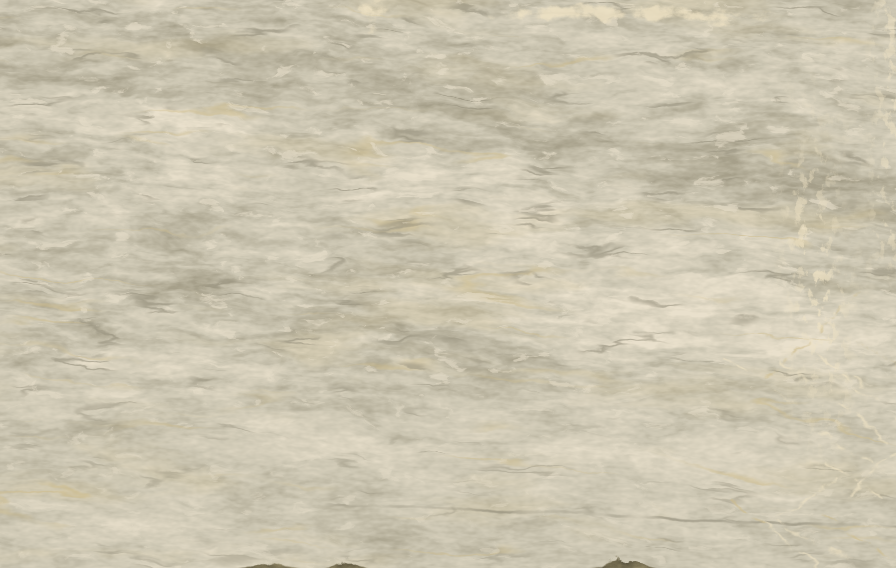
This texture is drawn by a Shadertoy shader. Its source:

```glsl
#define SHADOW  vec3(0.65, 0.625, 0.54)
#define STONE   vec3(0.80, 0.777, 0.70)
#define MILK    vec3(0.905, 0.87, 0.79)
#define OCHRE   vec3(0.81, 0.74, 0.55)
#define CREAM   vec3(0.94, 0.89, 0.77)
#define CHIP    vec3(0.42, 0.39, 0.29)
#define CONTRAST 0.92
#define WARP     0.04

float hash(vec2 p) {
    vec3 h = fract(p.xyx * vec3(0.1031, 0.1030, 0.0973));
    h += dot(h, h.yzx + 33.33);
    return fract((h.x + h.y) * h.z);
}

// Gradient noise, roughly -0.7 to 0.7
float corner(vec2 cell, vec2 offset) {
    float angle = 6.2832 * hash(cell + 71.0);
    return dot(vec2(cos(angle), sin(angle)), offset);
}

float noise(vec2 p) {
    vec2 i = floor(p), f = p - i, e = vec2(1, 0);
    vec2 u = f * f * f * (f * (f * 6.0 - 15.0) + 10.0);
    return mix(mix(corner(i, f), corner(i + e, f - e), u.x),
               mix(corner(i + e.yx, f - e.yx), corner(i + 1.0, f - 1.0), u.x), u.y);
}

float fbm(vec2 p) {
    float sum = 0.0, amp = 1.0;
    for (int i = 0; i < 5; i++) {
        sum += amp * noise(p);
        p = mat2(1.98, 0.12, -0.12, 1.98) * p + 17.3;
        amp *= 0.52;
    }
    return sum;
}

// Thin line along the zero level of a noise field
float vein(vec2 p, float width) {
    return 1.0 - smoothstep(0.0, width, abs(noise(p) + 0.35 * noise(p * 3.1)));
}

float segment(vec2 p, vec2 a, vec2 b) {
    vec2 d = b - a;
    return length(p - a - d * clamp(dot(p - a, d) / dot(d, d), 0.0, 1.0));
}

float band(float d, float width) {
    return exp(-d * d / (width * width));
}

// Layered bedding: negative is grey, positive is milky
float bedding(vec2 p, vec2 q, float calm) {
    float s = 1.5 * fbm(q * vec2(1.3, 6.0) + 3.0);
    s += 1.9 * calm * fbm(q * vec2(5.0, 18.0) + 40.0);
    s += 1.6 * calm * fbm(q * vec2(13.0, 42.0) + 160.0);
    s += 1.1 * calm * fbm(q * vec2(7.0, 75.0) + 90.0);
    s += 0.9 * noise(p * vec2(45.0, 130.0)) + 0.6 * noise(p * vec2(90.0, 190.0));
    s += 0.9 * band(q.y - 0.83 + 0.25 * q.x, 0.06);
    s -= 0.8 * band(q.y - 0.88 + 0.09 * q.x, 0.06);
    s += 0.4 * band(q.y - 0.44, 0.07) * smoothstep(0.6, 1.2, p.x);
    return CONTRAST * s;
}

void mainImage(out vec4 fragColor, in vec2 fragCoord) {
    vec2 p = fragCoord / iResolution.y;
    vec2 bend = vec2(fbm(p * vec2(3.0, 7.0)), fbm(p * vec2(2.5, 6.0) + 50.0));
    vec2 ripple = vec2(fbm(p * vec2(16.0, 30.0) + 5.0), fbm(p * vec2(14.0, 28.0) + 80.0));
    vec2 q = p + WARP * bend * vec2(1.6, 0.6) + ripple * vec2(0.022, 0.007);
    q.y += 0.05 * p.x;

    float calm = mix(0.65, 1.0, smoothstep(0.2, 0.4, p.y));
    float s = bedding(p, q, calm);
    vec3 color = s < 0.0 ? mix(STONE, SHADOW, min(-s / 2.7, 1.0))
                         : mix(STONE, MILK, min(s / 2.3, 1.1));

    // Ochre stains and thin broken veins
    float stain = smoothstep(0.1, 0.6, fbm(q * vec2(2.0, 11.0) + 130.0));
    float ochreVein = vein(q * vec2(1.3, 13.0) + 23.0, 0.06)
                    * smoothstep(0.0, 0.4, noise(p * vec2(5.0, 13.0) + 9.0));
    color = mix(color, OCHRE, 0.18 * stain + 0.5 * ochreVein);

    // Short dark dashes and small milky flakes
    float dash = vein(q * vec2(5.0, 34.0) + 61.0, 0.13)
               * smoothstep(0.08, 0.4, noise(p * vec2(9.0, 26.0) + 31.0));
    color = mix(color, SHADOW * 0.9, 0.6 * calm * dash);
    float flake = smoothstep(0.32, 0.6, fbm(q * vec2(17.0, 44.0) + 210.0));
    color = mix(color, MILK, 0.6 * calm * flake);

    // Long dark seam near the base
    float seam = abs(p.y - 0.135 + 0.04 * p.x + 0.008 * bend.y + 0.004 * ripple.y);
    seam = (1.0 - smoothstep(0.0005, 0.004, seam)) * smoothstep(0.4, 0.75, p.x);
    seam *= smoothstep(-0.5, 0.3, noise(p * vec2(14.0, 3.0)));
    color = mix(color, SHADOW * 0.85, 0.6 * seam);

    // Ragged pale crust along the top and flecks on the right
    float rough = fbm(p * vec2(24.0, 32.0));
    float crust = band(p.y - 0.972 + 0.02 * bend.y, 0.015) * smoothstep(0.8, 1.0, p.x)
                * (1.0 - smoothstep(1.2, 1.45, p.x));
    crust += 0.8 * band(p.x - 0.66 + 0.03 * bend.x, 0.024) * band(p.y - 0.98, 0.04);
    crust = smoothstep(0.35, 1.1, crust + 1.0 * rough * smoothstep(0.0, 0.3, crust));
    float flecks = band(p.x - 1.44 + 0.04 * bend.x, 0.05) * band(p.y - 0.52, 0.24);
    flecks += 0.7 * band(p.x - 1.57, 0.035) * smoothstep(0.45, 0.6, p.y);
    flecks *= smoothstep(0.05, 0.4, fbm(p * vec2(50.0, 36.0) + 7.0));
    color = mix(color, CREAM, clamp(0.8 * crust + 0.75 * flecks, 0.0, 0.8));

    // Faint broken fractures, mostly pale and some ochre
    for (int i = 0; i < 14; i++) {
        float id = float(i);
        vec2 a = vec2(1.27 + 0.25 * hash(vec2(id, 2.0)), 0.06 + 0.34 * hash(vec2(id, 5.0)));
        float slope = (hash(vec2(id, 8.0)) < 0.6 ? -0.9 : 0.5) + 0.4 * hash(vec2(id, 14.0));
        vec2 b = a + (0.06 + 0.14 * hash(vec2(id, 11.0))) * vec2(1.0, slope);
        float d = segment(p + 0.02 * bend + 0.012 * ripple, a, b);
        float line = 1.0 - smoothstep(0.0, 0.0045, d);
        line *= smoothstep(-0.25, 0.3, fbm(p * 26.0 + id * 9.0));
        color = mix(color, i % 4 == 0 ? OCHRE : CREAM, 0.6 * line);
    }

    // Broken lower edge
    float chips = 0.010 * band(p.x - 0.47, 0.04) + 0.016 * band(p.x - 0.61, 0.025)
                + 0.024 * band(p.x - 1.1, 0.035);
    float edge = chips * (1.0 + 0.9 * rough) - p.y - 0.002;
    color = mix(color, CHIP * (1.15 + 0.5 * rough), smoothstep(-0.002, 0.002, edge));

    fragColor = vec4(clamp(color, 0.0, 1.0), 1.0);
}
```
